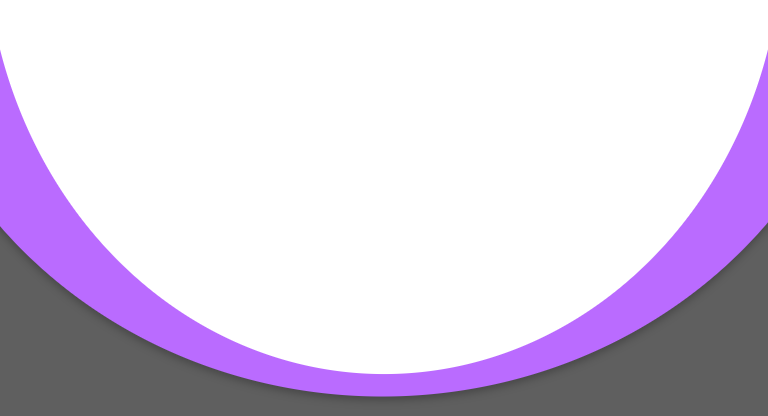
Reproduce this background procedurally as a WebGL 2 fragment shader.

```glsl
#version 300 es
precision highp float;

uniform vec2 u_resolution;
out vec4 outColor;

const vec3 GREY = vec3(0.373);
const vec3 PURPLE = vec3(0.729, 0.418, 1.0);
const vec3 WHITE = vec3(1.0);

// Approximate signed distance to an ellipse, negative inside
float ellipseDistance(vec2 p, vec2 center, vec2 radii) {
    vec2 q = (p - center) / radii;
    float len = length(q);
    float slope = length(q / radii) / max(len, 1e-4);
    return (len - 1.0) / max(slope, 1e-4);
}

// Antialiased coverage of a shape
float coverage(float dist, float pixel) {
    return clamp(0.5 - dist / pixel, 0.0, 1.0);
}

// Logistic approximation of a Gaussian-blurred edge
float blurredEdge(float dist, float sigma) {
    return 1.0 / (1.0 + exp(clamp(1.702 * dist / sigma, -30.0, 30.0)));
}

void main() {
    // Height is one unit, x is centered
    vec2 p = (gl_FragCoord.xy - vec2(0.5 * u_resolution.x, 0.0)) / u_resolution.y;
    float pixel = 1.0 / u_resolution.y;

    vec2 bowlCenter = vec2(-0.004, 1.1619);
    vec2 bowlRadii = vec2(1.187, 1.1151);
    vec2 shadowOffset = vec2(0.0, -0.0096);

    // Soft shadow under the purple bowl
    float shadowDist = ellipseDistance(p, bowlCenter + shadowOffset, bowlRadii);
    vec3 color = GREY * (1.0 - 0.25 * blurredEdge(shadowDist, 0.0105));

    // Purple bowl, then the white ellipse above it
    float bowl = ellipseDistance(p, bowlCenter, bowlRadii);
    color = mix(color, PURPLE, coverage(bowl, pixel));

    float inner = ellipseDistance(p, vec2(0.0, 1.1727), vec2(0.9592, 1.0719));
    color = mix(color, WHITE, coverage(inner, pixel));

    outColor = vec4(color, 1.0);
}
```
